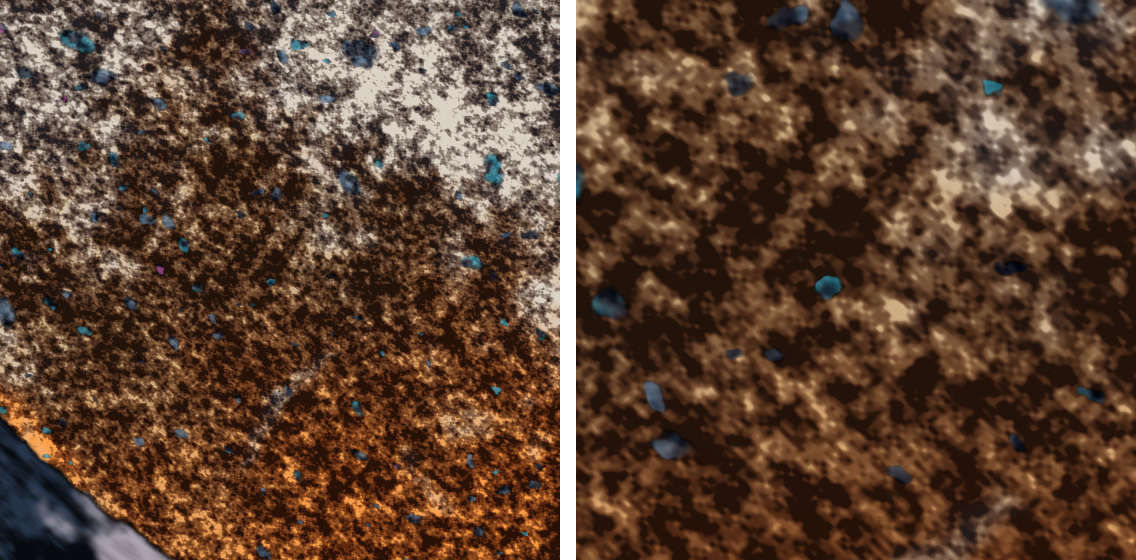
Left, the full canvas; right, a detail of the centre.
Write a Shadertoy shader that draws this texture.

```glsl
float hash(vec2 p) {
    return fract(sin(dot(p, vec2(127.1, 311.7))) * 43758.5453);
}

mat2 rotation(float a) {
    return mat2(cos(a), sin(a), -sin(a), cos(a));
}

float noise(vec2 p) {
    vec2 i = floor(p), f = fract(p);
    f = f * f * (3.0 - 2.0 * f);
    return mix(mix(hash(i), hash(i + vec2(1, 0)), f.x),
               mix(hash(i + vec2(0, 1)), hash(i + vec2(1, 1)), f.x), f.y);
}

// Layered noise centred on zero
float fbm(vec2 p, float gain) {
    float sum = 0.0, amp = 1.0, total = 0.0;
    for (int i = 0; i < 3; i++) {
        sum += amp * (noise(p) - 0.5);
        total += amp;
        amp *= gain;
        p = rotation(0.9) * p * 2.03 + 17.3;
    }
    return sum / total;
}

float segment(vec2 p, vec2 a, vec2 b) {
    vec2 d = b - a;
    return length(p - a - d * clamp(dot(p - a, d) / dot(d, d), 0.0, 1.0));
}

float glow(float dist, float width) {
    return exp(-dist * dist / (width * width));
}

// Four-stop colour ramp over the tone range
vec3 ramp(float t, vec3 dark, vec3 low, vec3 mid, vec3 pale) {
    vec3 c = mix(dark, low, smoothstep(0.0, 0.25, t));
    c = mix(c, mid, smoothstep(0.22, 0.5, t));
    return mix(c, pale, smoothstep(0.48, 0.88, t));
}

vec3 brownRamp(float t) {
    return ramp(t, vec3(0.13, 0.07, 0.04), vec3(0.29, 0.17, 0.10),
                vec3(0.45, 0.31, 0.20), vec3(0.80, 0.67, 0.50));
}

vec3 greyRamp(float t) {
    return ramp(t, vec3(0.13, 0.12, 0.14), vec3(0.29, 0.23, 0.21),
                vec3(0.52, 0.46, 0.42), vec3(0.86, 0.82, 0.77));
}

// Scattered ragged crystals: rgb is colour, a is coverage
vec4 crystals(vec2 p, float cells, float density, float size, float seed) {
    vec2 warped = p + 0.014 * vec2(fbm(p * 60.0 + seed, 0.6), fbm(p * 60.0 + seed + 41.0, 0.6));
    vec2 home = floor(p * cells);
    vec4 result = vec4(0.0);
    for (int y = -1; y <= 1; y++)
    for (int x = -1; x <= 1; x++) {
        vec2 id = home + vec2(x, y) + seed;
        vec2 jitter = vec2(hash(id + 3.1), hash(id + 7.7));
        vec2 d = warped - (id - seed + jitter) / cells;
        d = rotation(0.6 + 1.6 * (hash(id + 5.3) - 0.5)) * d;
        float radius = size * mix(0.45, 1.2, pow(hash(id + 9.2), 2.0));
        float shape = length(d * vec2(0.75, 1.35)) / radius;
        float cover = step(hash(id), density) * (1.0 - smoothstep(0.65, 1.15, shape));
        float facet = noise(p * 85.0 + seed);
        float hue = hash(id + 1.9);
        vec3 bright = mix(vec3(0.32, 0.42, 0.52), vec3(0.20, 0.55, 0.64), step(0.55, hue));
        bright = mix(bright, vec3(0.62, 0.30, 0.56), step(0.90, hue));
        vec3 colour = mix(vec3(0.07, 0.10, 0.16), bright, smoothstep(0.25, 0.8, facet));
        result = mix(result, vec4(colour, 1.0), cover);
    }
    return result;
}

// Smooth dark and lavender mineral in the corner
vec3 cornerMineral(vec2 p) {
    float cloud = fbm(p * 14.0 + 5.0, 0.55);
    float streak = fbm(rotation(0.7) * p * vec2(18.0, 70.0), 0.5);
    vec3 c = mix(vec3(0.03, 0.04, 0.06), vec3(0.15, 0.21, 0.29),
                 smoothstep(-0.12, 0.3, cloud + 0.5 * streak));
    float pale = smoothstep(0.10, 0.23, p.x - 0.3 * p.y + 0.35 * cloud);
    return mix(c, vec3(0.61, 0.58, 0.63) + 0.25 * streak, pale);
}

void mainImage(out vec4 fragColor, in vec2 fragCoord) {
    vec2 p = fragCoord / iResolution.xy;

    // Noise from broad clouds to fine grain
    float broad = fbm(p * 5.0 + 2.0, 0.55);
    float mid = fbm(p * 21.0 + 9.0, 0.6);
    float fine = fbm(rotation(0.6) * p * vec2(62.0, 82.0), 0.8);
    vec2 q = p + 0.05 * vec2(mid, fbm(p * 21.0 + 60.0, 0.6));

    // Broad zones: grey above, brown in the middle, rusty below
    float core = glow(length((p - vec2(0.46, 0.55)) * vec2(0.8, 1.0)), 0.22);
    float grey = smoothstep(0.38, 1.0, p.y + 0.3 * abs(p.x - 0.4)
               + 0.7 * broad + 0.7 * mid - 0.16 * core
               - 0.2 * glow(length(p - vec2(0.31, 0.86)), 0.1));
    float rust = 1.0 - smoothstep(0.12, 0.62, p.y + 0.3 * (1.0 - p.x) + 0.4 * broad);

    // Pale drifts and thin veins
    float drift = glow(segment(q, vec2(0.56, 0.91), vec2(0.68, 0.85)), 0.085)
                + glow(segment(q, vec2(0.76, 0.79), vec2(0.93, 0.74)), 0.07)
                + glow(segment(q, vec2(0.96, 0.65), vec2(0.99, 0.45)), 0.07);
    float vein = glow(segment(q, vec2(0.44, 0.18), vec2(0.49, 0.28)), 0.014)
               + glow(segment(q, vec2(0.49, 0.28), vec2(0.59, 0.37)), 0.012)
               + 0.6 * glow(segment(q, vec2(0.72, 0.19), vec2(0.80, 0.09)), 0.009);
    float edge = p.y - (0.255 - 0.98 * p.x + 0.5 * p.x * p.x) + 0.03 * mid;
    float rim = glow(edge - 0.03, 0.04) * (1.0 - smoothstep(0.1, 0.24, p.x));

    // Grainy ground
    float tone = 0.31 + 1.75 * fine + 0.75 * mid + 0.35 * broad + 0.12 * grey
               - 0.06 * core + 0.26 * drift + 0.16 * vein + 0.22 * rim;
    grey = clamp(grey + 0.45 * drift + 0.6 * vein, 0.0, 1.0);
    vec3 brown = brownRamp(tone) * mix(vec3(1.0), vec3(1.24, 0.92, 0.55), max(rust, rim));
    vec3 colour = mix(brown, greyRamp(tone), grey);

    // Crystals, large then small
    vec4 large = crystals(p, 11.0, 0.24, 0.024, 13.0);
    vec4 small = crystals(p, 23.0, 0.17, 0.012, 57.0);
    colour = mix(colour, large.rgb + 0.35 * fine, 0.8 * large.a);
    colour = mix(colour, small.rgb + 0.35 * fine, 0.8 * small.a);

    // Corner mineral with a dark seam
    colour = mix(cornerMineral(p), colour, smoothstep(-0.004, 0.004, edge));
    colour *= 1.0 - 0.6 * glow(edge, 0.007);
    fragColor = vec4(clamp(colour, 0.0, 1.0), 1.0);
}
```
